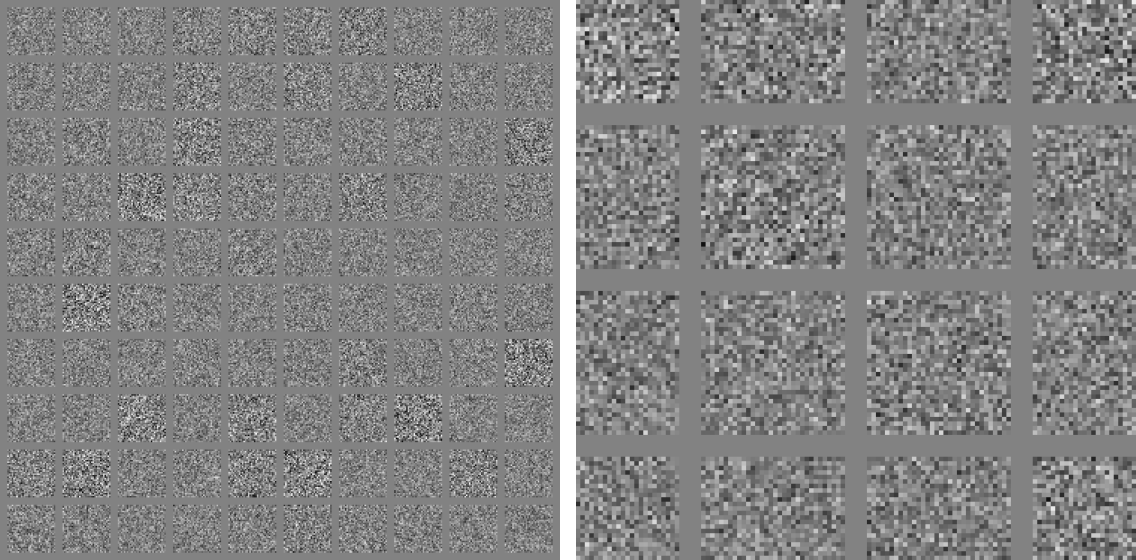
Left: the whole. Right: its middle third, enlarged.
Write a Shadertoy shader that draws this pattern.

```glsl
const float TILES = 10.0;
const float GAP = 0.0130;
const float PITCH = (1.0 - GAP) / TILES;
const float SIDE = PITCH - GAP;
const float GRAINS = 32.0;

uint scramble(uint n) {
    n = (n ^ (n >> 16)) * 0x7feb352dU;
    n = (n ^ (n >> 15)) * 0x846ca68bU;
    return n ^ (n >> 16);
}

uint seedOf(vec2 cell) {
    uvec2 c = uvec2(cell);
    return scramble(c.x + scramble(c.y + 71U));
}

float unitFloat(uint n) {
    return float(n >> 8) / 16777216.0;
}

// Near-normal value with unit deviation, from four uniform samples
float gaussian(uint seed) {
    float sum = 0.0;
    for (int i = 0; i < 4; i++) {
        seed = scramble(seed + 19U);
        sum += unitFloat(seed);
    }
    return (sum - 2.0) * 1.732;
}

float grain(vec2 tile, vec2 cell) {
    cell = clamp(cell, 0.0, GRAINS - 1.0);
    return gaussian(seedOf(tile * GRAINS + cell));
}

// Square grains with borders softened over one pixel
float grainField(vec2 tile, vec2 p, vec2 pixel) {
    vec2 base = floor(p - 0.5);
    vec2 t = clamp((fract(p - 0.5) - 0.5) / pixel + 0.5, 0.0, 1.0);
    float low = mix(grain(tile, base), grain(tile, base + vec2(1, 0)), t.x);
    float high = mix(grain(tile, base + vec2(0, 1)), grain(tile, base + 1.0), t.x);
    return mix(low, high, t.y);
}

void mainImage(out vec4 fragColor, in vec2 fragCoord) {
    vec2 uv = fragCoord / iResolution.xy;
    vec2 pixel = 1.0 / iResolution.xy;

    // Grid of tiles, with equal gaps between them and around the border
    vec2 grid = (uv - 0.5 * GAP) / PITCH;
    vec2 tile = clamp(floor(grid), 0.0, TILES - 1.0);
    vec2 local = uv - GAP - tile * PITCH;

    // Antialiased square mask
    vec2 inset = 0.5 * SIDE - abs(local - 0.5 * SIDE);
    vec2 cover = clamp(inset / pixel + 0.5, 0.0, 1.0);

    // Most tiles share one contrast; a few are much harsher
    float contrast = mix(0.118, 0.2, pow(unitFloat(seedOf(tile + 900.0)), 6.0));
    float scale = GRAINS / SIDE;
    float shade = 0.505 + contrast * grainField(tile, local * scale, pixel * scale);

    float gray = mix(0.51, clamp(shade, 0.05, 0.95), cover.x * cover.y);
    fragColor = vec4(vec3(gray), 1.0);
}
```
